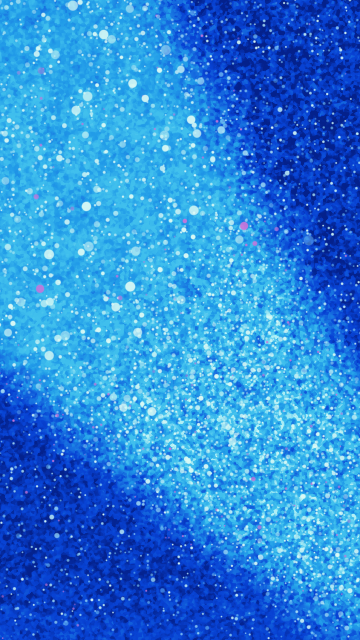
This texture is drawn by a Shadertoy shader. Its source:

```glsl
#define EDGE_SOFT 0.13
#define DARK_TONE 0.13
#define LIGHT_TONE 0.66
#define COARSE_FACETS 72.0
#define FINE_FACETS 125.0
#define BOKEH_CELLS 23.0
#define SPARK_CELLS 46.0
#define DUST_CELLS 84.0
#define PINK_SHARE 0.035

vec3 hash3(vec2 p) {
    vec3 q = fract(p.xyx * vec3(0.1031, 0.1030, 0.0973));
    q += dot(q, q.yxz + 33.33);
    return fract((q.xxy + q.yzz) * q.zyx);
}

// Diagonal lit band between two curved edges, uv in 0..1
float bandLight(vec2 uv) {
    float d = 1.0 - uv.y;
    float rightEdge = 0.47 + 0.68 * d + 0.35 * d * d;
    float lowEdge = 0.42 - 0.5 * uv.x + 0.08 * uv.x * uv.x;
    return smoothstep(-EDGE_SOFT, EDGE_SOFT, rightEdge - uv.x)
         * smoothstep(-0.08, 0.09, uv.y - lowEdge);
}

// Out-of-focus amount, strongest at the upper left
float defocus(vec2 uv) {
    return smoothstep(0.0, 0.48, uv.y - 0.6 * uv.x) * bandLight(uv);
}

// Soft clumps from layered sines
float clumps(vec2 p) {
    float sum = 0.0, amp = 0.5;
    for (int i = 0; i < 4; i++) {
        p = mat2(0.8, 0.6, -0.6, 0.8) * p * 1.7 + 1.3;
        sum += amp * sin(p.x + 1.5 * sin(p.y)) * cos(p.y - sin(p.x));
        amp *= 0.7;
    }
    return sum;
}

// Cellular facets: random brightness blended near cell borders
float facets(vec2 p) {
    vec2 cell = floor(p);
    float total = 0.0, weight = 0.0;
    for (int j = -1; j <= 1; j++)
    for (int i = -1; i <= 1; i++) {
        vec2 id = cell + vec2(i, j);
        vec3 h = hash3(id + 17.0);
        vec2 r = id + h.xy - p;
        float w = exp(-9.0 * dot(r, r));
        total += w * h.z;
        weight += w;
    }
    return total / weight - 0.5;
}

vec3 blueRamp(float t) {
    vec3 c = mix(vec3(0.015, 0.13, 0.55), vec3(0.03, 0.26, 0.83), smoothstep(0.0, 0.22, t));
    c = mix(c, vec3(0.09, 0.44, 0.88), smoothstep(0.2, 0.42, t));
    c = mix(c, vec3(0.13, 0.61, 0.91), smoothstep(0.38, 0.58, t));
    c = mix(c, vec3(0.25, 0.75, 0.93), smoothstep(0.55, 0.76, t));
    return mix(c, vec3(0.70, 0.94, 0.96), smoothstep(0.78, 1.0, t));
}

// kind: 0 bokeh, 1 sparks, 2 dust
float dotDensity(vec2 uv, int kind) {
    float light = bandLight(uv), blur = defocus(uv);
    if (kind == 0) return 0.02 * light + 0.27 * blur * (1.0 - 0.45 * smoothstep(0.8, 1.0, uv.y));
    if (kind == 1) return 0.035 + light * mix(0.30, 0.20, blur);
    return 0.13 + 0.10 * uv.y * (1.0 - light) + 0.32 * light * (1.0 - blur);
}

// Scatters glowing discs over a jittered grid
vec3 addDots(vec3 col, vec2 p, float cells, int kind) {
    vec2 g = p * cells, cell = floor(g);
    float aspect = iResolution.x / iResolution.y;
    float pixel = cells / iResolution.x;
    for (int j = -1; j <= 1; j++)
    for (int i = -1; i <= 1; i++) {
        vec2 id = cell + vec2(i, j);
        vec3 place = hash3(id + 61.0 * float(kind + 1));
        vec3 look = hash3(id + 151.0 + 37.0 * float(kind));
        vec2 center = id + 0.1 + 0.8 * place.xy;
        vec2 uv = center / cells * vec2(1.0, aspect);
        float radius = mix(0.15, 0.33, look.x);
        float soft = max(0.8 * pixel, 0.05);
        float disc = 1.0 - smoothstep(radius - soft, radius + soft, length(g - center));
        float on = step(place.z, dotDensity(uv, kind));
        float light = bandLight(uv);
        vec3 tint = mix(vec3(0.42, 0.76, 0.97), vec3(0.86, 0.98, 0.96), max(light, look.y * look.y));
        tint = mix(tint, vec3(0.78, 0.46, 0.86), step(1.0 - PINK_SHARE, look.z));
        col = mix(col, tint, disc * on * mix(0.4, 0.97, look.y));
    }
    return col;
}

void mainImage(out vec4 fragColor, in vec2 fragCoord) {
    vec2 uv = fragCoord / iResolution.xy;
    vec2 p = fragCoord / iResolution.x;
    float light = bandLight(uv), blur = defocus(uv);

    // Broad lighting
    float tone = mix(DARK_TONE, LIGHT_TONE, light);
    tone += 0.06 * clumps(p * 9.0) * (0.4 + light);
    tone -= 0.07 * light * smoothstep(0.78, 1.0, uv.y);
    tone += 0.06 * (1.0 - light) * smoothstep(0.12, 0.0, uv.y);

    // Grain, calmer where the surface is blurred
    float contrast = mix(0.30, 0.62, light) * mix(1.0, 0.42, blur);
    contrast += 0.14 * (1.0 - light) * smoothstep(0.4, 0.8, uv.y);
    tone += contrast * (0.6 * facets(p * COARSE_FACETS) + 0.6 * facets(p * FINE_FACETS + 9.0));
    vec3 col = blueRamp(clamp(tone, 0.0, 1.0));

    // Glitter from fine to large
    col = addDots(col, p, DUST_CELLS, 2);
    col = addDots(col, p, SPARK_CELLS, 1);
    col = addDots(col, p, BOKEH_CELLS, 0);
    fragColor = vec4(col, 1.0);
}
```
